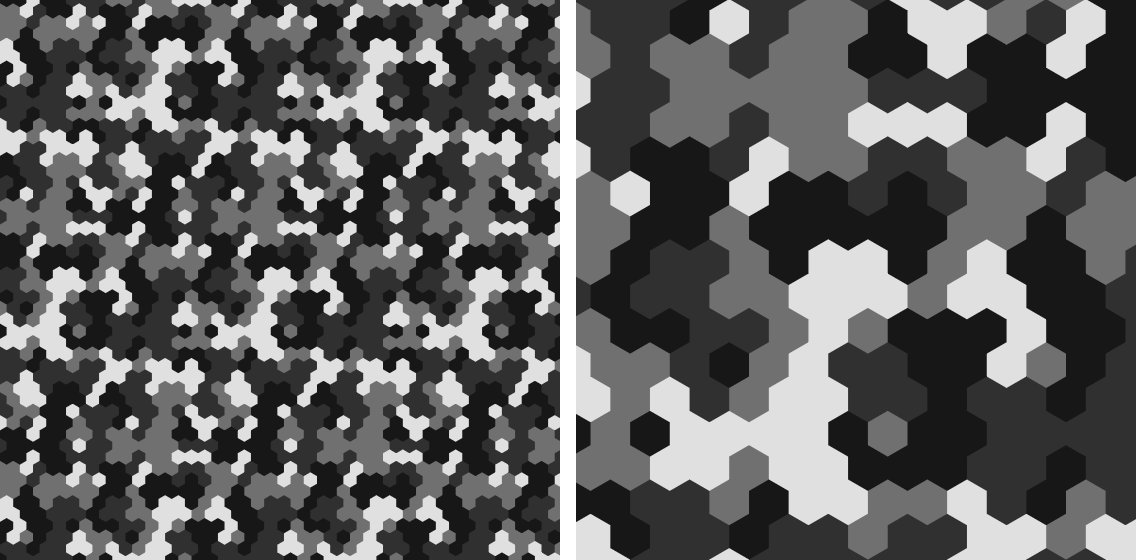
Left: the whole. Right: its middle third, enlarged.
A Shadertoy shader for this pattern:

```glsl
// Hexagon camouflage: pointy-top cells in four greys that clump into small blobs.
// Each grey has its own band-passed random field on the cell grid, and the
// strongest field colours the cell. The tile repeats in a half-drop layout.

#define CELLS_ACROSS 42.4
#define BLOCK_COLUMNS 8.0
#define BLOCK_ROWS 10.0
#define NEAR_WEIGHT 0.6
#define FAR_WEIGHT -0.06
#define BLACK 0.09
#define DARK 0.19
#define MIDDLE 0.44
#define LIGHT 0.88
#define SHARE_BIAS vec4(0.03, 0.04, -0.03, -0.04)

const float ROW_HEIGHT = 0.8660254;

// Four random values per cell. Neighbouring blocks reuse them in rotated order,
// which balances the greys and repeats after 16 columns, or 20 rows and 8 columns.
vec4 cellHash(vec2 cell) {
    float blockRow = floor(cell.y / BLOCK_ROWS);
    cell += blockRow * vec2(0.5 * BLOCK_ROWS, -BLOCK_ROWS);
    float blockColumn = floor(cell.x / BLOCK_COLUMNS);
    cell.x -= blockColumn * BLOCK_COLUMNS;

    float phase = dot(cell, vec2(127.1, 311.7));
    vec4 h = fract(sin(phase + vec4(17.3, 74.7, 183.3, 269.5)) * 43758.5453);

    float turns = mod(blockRow + 2.0 * blockColumn, 4.0);
    if (mod(turns, 2.0) > 0.5) h = h.yzwx;
    if (turns > 1.5) h = h.zwxy;
    return h;
}

// Grey of the cell with the given centre, from fields filtered over two rings.
float cellShade(vec2 center) {
    float row = round(center.y / ROW_HEIGHT);
    vec2 cell = vec2(round(center.x - 0.5 * row), row);

    vec4 field = SHARE_BIAS;
    for (int j = -2; j <= 2; j++) {
        for (int i = -2; i <= 2; i++) {
            int ring = max(max(abs(i), abs(j)), abs(i + j));
            if (ring > 2) continue;
            float weight = ring == 0 ? 1.0 : (ring == 1 ? NEAR_WEIGHT : FAR_WEIGHT);
            field += weight * cellHash(cell + vec2(i, j));
        }
    }

    float strongest = max(max(field.x, field.y), max(field.z, field.w));
    if (field.x == strongest) return BLACK;
    if (field.y == strongest) return DARK;
    return field.z == strongest ? MIDDLE : LIGHT;
}

// Centre of the hexagon around p: the nearer of two interleaved rectangular grids.
vec2 hexCenter(vec2 p) {
    vec2 size = vec2(1.0, 2.0 * ROW_HEIGHT);
    vec2 a = floor(p / size + 0.5) * size;
    vec2 b = (floor(p / size) + 0.5) * size;
    return distance(p, a) < distance(p, b) ? a : b;
}

void mainImage(out vec4 fragColor, in vec2 fragCoord) {
    float pixel = CELLS_ACROSS / iResolution.x;
    vec2 p = fragCoord * pixel;
    vec2 center = hexCenter(p);
    vec2 local = p - center;

    // Direction of the closest of the six sides
    vec2 side = vec2(1.0, 0.0);
    vec2 rising = vec2(0.5, ROW_HEIGHT);
    vec2 falling = vec2(-0.5, ROW_HEIGHT);
    if (abs(dot(local, rising)) > abs(dot(local, side))) side = rising;
    if (abs(dot(local, falling)) > abs(dot(local, side))) side = falling;
    float along = dot(local, side);

    // Blend with the neighbour across that side over one pixel
    float shade = cellShade(center);
    float blend = clamp(0.5 - (0.5 - abs(along)) / pixel, 0.0, 0.5);
    if (blend > 0.0) {
        vec2 neighbour = center + (along < 0.0 ? -side : side);
        shade = mix(shade, cellShade(neighbour), blend);
    }
    fragColor = vec4(vec3(shade), 1.0);
}
```
